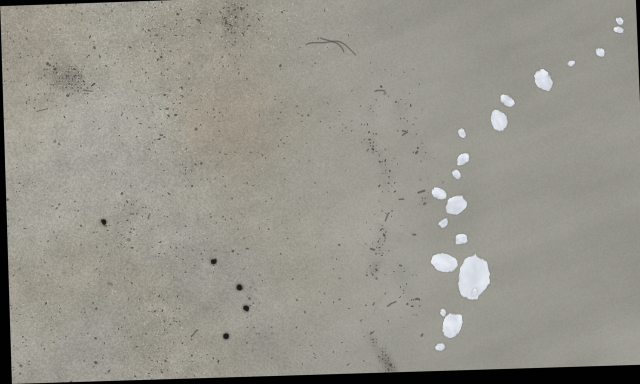
Give the GLSL for this texture, as a WebGL 2 fragment shader.

```glsl
#version 300 es
precision highp float;
// Wet sand from above with foam lumps, a weed line, twigs, grit and burrows in a tilted dark frame.
#define SAND_LIGHT vec3(0.672, 0.667, 0.632)
#define SAND_DARK vec3(0.538, 0.534, 0.502)
#define FOAM_COLOR vec3(0.82, 0.84, 0.87)
#define WEED_COLOR vec3(0.27, 0.25, 0.23)
#define FRAME_COLOR vec3(0.005)
#define FOAM_COUNT 20
#define BIG_FOAM 15
#define TWIG_COUNT 22
#define BURROW_COUNT 5
#define GRAIN 0.085

uniform vec2 u_resolution;
out vec4 outColor;

vec2 hash2(vec2 p) {
    vec3 q = fract(p.xyx * vec3(0.1031, 0.1030, 0.0973));
    q += dot(q, q.yzx + 33.33);
    return fract((q.xx + q.yz) * q.zy);
}

float noise(vec2 p) {
    vec2 c = floor(p), f = fract(p);
    f = f * f * (3.0 - 2.0 * f);
    float a = mix(hash2(c).x, hash2(c + vec2(1, 0)).x, f.x);
    float b = mix(hash2(c + vec2(0, 1)).x, hash2(c + vec2(1, 1)).x, f.x);
    return mix(a, b, f.y);
}

float fbm(vec2 p) {
    float sum = 0.0, amp = 0.53;
    for (int i = 0; i < 4; i++) {
        sum += amp * noise(p);
        p = p * 2.03 + 17.3;
        amp *= 0.5;
    }
    return sum;
}

mat2 rot(float a) { return mat2(cos(a), sin(a), -sin(a), cos(a)); }

float cover(float d, float blur) { return 1.0 - smoothstep(-blur, blur, d); }

float bump(vec2 p, float radius) { return exp(-dot(p, p) / (radius * radius)); }

// One jittered chip per cell, present where density is high enough
float chips(vec2 p, float freq, float density, float px) {
    vec2 g = p * freq, c = floor(g);
    vec2 h = hash2(c + freq), k = hash2(c + freq + 71.0);
    vec2 q = rot(6.28 * k.x) * (g - c - 0.35 - 0.3 * h);
    q.y *= 1.0 + 1.6 * h.y;
    float present = smoothstep(0.0, 0.03, density - hash2(c + 213.0).y);
    return cover(length(q) - 0.16 - 0.2 * k.y, freq * px * 0.8) * present;
}

float weedLine(float y) { return 0.99 + 0.025 * sin(y * 13.0 + 2.0) + 0.07 * (fbm(vec2(y * 9.0, 4.0)) - 0.5); }

void main() {
    vec2 p = gl_FragCoord.xy / u_resolution.y;
    float px = 1.0 / u_resolution.y;
    float dry = 1.0 - smoothstep(0.35, 1.2, p.x);

    // Sand: broad patches, slanted ripples and fine grain
    float patches = fbm(p * 3.2 + 5.0) - 0.5;
    float ripples = fbm(rot(-0.35) * p * vec2(3.0, 17.0)) - 0.5;
    float tone = 0.63 + 0.65 * patches + 0.4 * ripples - 0.3 * smoothstep(0.95, 1.67, p.x);
    tone += 0.5 * dry * (fbm(p * 26.0) - 0.5);
    vec3 col = mix(SAND_DARK, SAND_LIGHT, clamp(tone, -0.1, 1.15));
    float warmth = dry * smoothstep(0.3, 0.7, fbm(p * 3.5 + 31.0)) + 0.6 * bump(p - vec2(0.63, 0.68), 0.17);
    col += warmth * vec3(0.003, -0.013, -0.028);
    col += GRAIN * (0.35 + 0.65 * dry) * (noise(rot(0.5) * p * 300.0) - 0.5);

    // Litter density: three dry clumps, a gritty band and two strands of weed
    float clump = 0.0;
    for (int i = 0; i < 3; i++) {
        float k = float(i);
        vec2 center = vec2(0.18 + 0.205 * k, 0.79 - 0.71 * k + 0.395 * k * k);
        clump += bump((p - center) * vec2(0.8, 1.0), 0.05);
    }
    float ragged = smoothstep(0.35, 0.65, fbm(p * 18.0));
    float strand = smoothstep(0.85, 0.75, p.y);
    float line = bump(vec2(p.x - weedLine(p.y), 0.0), 0.018) * strand;
    float side = bump(vec2(p.x - 1.08 - 0.04 * sin(p.y * 15.0), 0.0), 0.025) * strand * smoothstep(0.15, 0.25, p.y);
    float weed = line * (0.3 + 0.7 * smoothstep(0.35, 0.65, noise(vec2(p.y * 11.0, 2.0)))) + 0.25 * side;
    float band = bump(vec2(p.x - 0.43, 0.0), 0.08);
    float grit = dry * (0.07 + 0.3 * band + 0.25 * smoothstep(0.7, 1.0, p.y)) + 0.35 * clump;
    float litter = (0.7 * clump + 0.8 * weed + 0.12 * dry * band) * ragged + 0.1 * line;
    litter += 0.025 * smoothstep(1.3, 0.9, p.x) + 0.035 * dry;
    col *= 1.0 - 0.16 * ragged * min(clump + weed, 1.0);
    col = mix(col, WEED_COLOR, 0.55 * chips(p, 125.0, litter, px));
    col = mix(col, WEED_COLOR, 0.7 * chips(rot(0.6) * p + 3.0, 77.0, litter * 0.55, px));
    col = mix(col, WEED_COLOR, 0.7 * chips(rot(1.1) * p + 5.0, 52.0, litter * 0.22, px));
    col = mix(col, vec3(0.80, 0.79, 0.76), 0.5 * chips(rot(0.3) * p + 7.0, 155.0, grit * ragged, px));

    // Short twigs, most of them near the weed line
    for (int i = 0; i < TWIG_COUNT; i++) {
        vec2 h = hash2(vec2(i, 3)), k = hash2(vec2(i, 47));
        vec2 pos = vec2(i % 3 == 0 ? 0.1 + 0.9 * h.x : 1.03 + 0.16 * (h.x - 0.5), 0.06 + 0.75 * h.y);
        vec2 q = rot(-k.x * 1.5 + 0.3) * (p - pos);
        q.y += 9.0 * (k.y - 0.5) * q.x * q.x + 0.002 * (noise(p * 120.0) - 0.5);
        q.x -= clamp(q.x, -0.002 - 0.011 * k.y * k.y, 0.002 + 0.011 * k.y * k.y);
        col = mix(col, WEED_COLOR, 0.7 * cover(length(q) - 0.001 - 0.0014 * h.x, px));
    }

    // Long bent branch with a fork
    for (int i = 0; i < 2; i++) {
        vec2 q = rot(0.15 + 0.4 * float(i)) * (p - vec2(0.865, 0.892));
        q.y += 5.0 * q.x * q.x - 0.004 * sin(q.x * 70.0);
        q.x -= clamp(q.x, -0.065 + 0.035 * float(i), 0.065 - 0.025 * float(i));
        col = mix(col, WEED_COLOR + 0.04, 0.75 * cover(length(q) - 0.0015, px));
    }

    // Burrows: small dark holes with a soft rim
    for (int i = 0; i < BURROW_COUNT; i++) {
        float k = float(i);
        vec2 pos = vec2(min(0.24 + 0.29 * k, 0.62), 0.42 - 0.08 * k) + 0.08 * (hash2(vec2(i, 9)) - 0.5);
        float d = length(p - pos) + 0.005 * (noise(p * 110.0) - 0.5);
        col *= 1.0 - 0.2 * cover(d - 0.011, 0.006);
        col = mix(col, vec3(0.12, 0.115, 0.11), cover(d - 0.007, 0.0025));
    }

    // Foam lumps along a bent drift line
    for (int i = 0; i < FOAM_COUNT; i++) {
        vec2 h = hash2(vec2(i, 21)), k = hash2(vec2(i, 88));
        bool big = i == BIG_FOAM;
        float y = 0.97 - 0.9 * (float(i) + 0.6 * h.x) / float(FOAM_COUNT);
        float x = 1.18 + 0.41 * smoothstep(0.56, 0.99, y) + 0.12 * (h.y - 0.5);
        float r = big ? 0.045 : 0.008 + 0.021 * k.x * k.x;
        vec2 q = rot(big ? 0.2 : 3.0 * k.y) * (p - (big ? vec2(1.233, 0.276) : vec2(x, y)));
        q *= big ? vec2(1.2, 0.8) : vec2(0.85, 1.15);
        float lumps = fbm(q / r * 1.3 + float(i) * 7.0) - 0.5;
        float d = length(q) - r * (1.0 + 0.65 * lumps);
        col *= 1.0 - 0.14 * cover(d - 0.002, 0.004);
        float light = 0.03 + 0.18 * lumps + 0.03 * dot(p - vec2(x, y), vec2(-0.5, 0.9)) / r * float(!big);
        col = mix(col, FOAM_COLOR + clamp(light, -0.07, 0.09), cover(d, px));
    }

    // Tilted frame edges
    float inside = min(p.x - 0.031 * (1.0 - p.y), p.y - 0.0305 * (p.x - 0.03));
    inside = min(inside, min(1.0 - p.y - 0.016 + 0.035 * p.x, 1.656 + 0.04 * (1.0 - p.y) - p.x));
    col = mix(col, FRAME_COLOR, cover(inside, 0.7 * px));
    outColor = vec4(col, 1.0);
}
```
